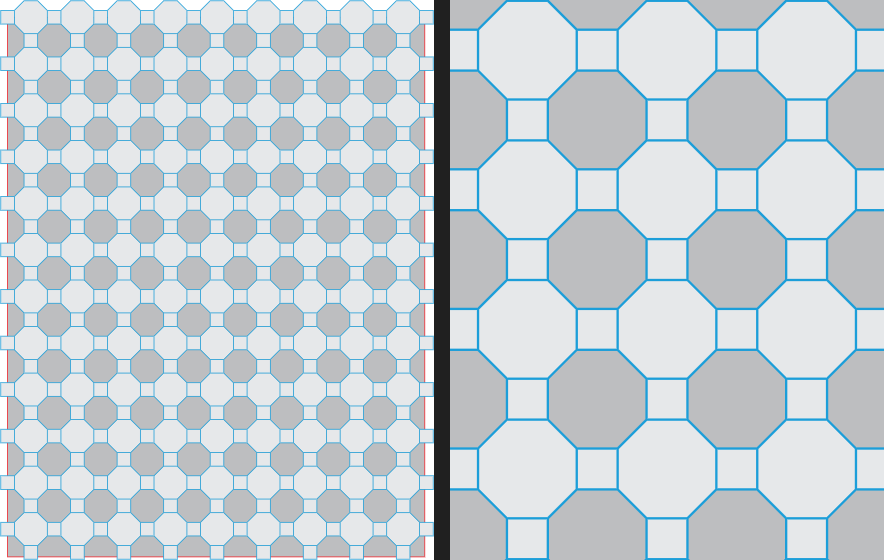
Left: the whole. Right: its middle third, enlarged.
This pattern is drawn by a Shadertoy shader. Its source:

```glsl
// Octagon and square lattice, outlined in blue, laid over a grey red-edged panel.

// All lengths are in units of the lattice pitch, measured from the canvas centre.
const float PITCH       = 0.0831;             // share of the canvas height
const float LINE_WIDTH  = 0.0167;
const float APOTHEM     = 0.35355;            // regular octagon, centre to side
const float SQUARE_HALF = 0.5 - APOTHEM;      // squares fill the gaps between octagons
const float SIDE_COLS   = 4.0;                // octagon columns on each side of the middle
const float ROWS        = 12.0;
const float TOP_ROW     = 6.0 - APOTHEM;      // centre height of the top row
const vec2  PANEL_MIN   = vec2(-4.5, -5.95);
const vec2  PANEL_MAX   = vec2(4.465, TOP_ROW);

const vec3 PAPER = vec3(1.0);
const vec3 PANEL = vec3(0.742, 0.747, 0.752);
const vec3 TILE  = vec3(0.902, 0.909, 0.917);
const vec3 BLUE  = vec3(0.11, 0.62, 0.85);
const vec3 RED   = vec3(0.93, 0.11, 0.14);

float squareDistance(vec2 p, float halfSide) {
    p = abs(p);
    return max(p.x, p.y) - halfSide;
}

float octagonDistance(vec2 p) {
    p = abs(p);
    return max(max(p.x, p.y), (p.x + p.y) * 0.70711) - APOTHEM;
}

float rectDistance(vec2 p, vec2 lower, vec2 upper) {
    vec2 d = max(lower - p, p - upper);
    return max(d.x, d.y);
}

// Offset from the nearest lattice point within the given index range
vec2 repeatWithin(vec2 p, vec2 first, vec2 last) {
    return p - clamp(floor(p + 0.5), first, last);
}

float fillCoverage(float d, float pixel) {
    return clamp(0.5 - d / pixel, 0.0, 1.0);
}

// Share of a pixel covered by a stroke, exact even for hairlines
float strokeCoverage(float d, float pixel) {
    float halfLine = 0.5 * LINE_WIDTH;
    float overlap = min(d + 0.5 * pixel, halfLine) - max(d - 0.5 * pixel, -halfLine);
    return clamp(overlap / pixel, 0.0, 1.0);
}

void mainImage(out vec4 fragColor, in vec2 fragCoord) {
    float pixel = 1.0 / (PITCH * iResolution.y);
    vec2 p = (fragCoord - 0.5 * iResolution.xy) * pixel;

    // Grey panel with its red edge
    float panel = rectDistance(p, PANEL_MIN, PANEL_MAX);
    vec3 color = mix(PAPER, PANEL, fillCoverage(panel, pixel));
    color = mix(color, RED, strokeCoverage(panel, pixel));

    // Octagons, with squares beside and below each one
    vec2 grid = p - vec2(0.0, TOP_ROW);
    vec2 first = vec2(-SIDE_COLS, 1.0 - ROWS);
    vec2 last = vec2(SIDE_COLS, 0.0);
    float octagon = octagonDistance(repeatWithin(grid, first, last));
    vec2 besideCell = repeatWithin(grid - vec2(0.5, 0.0), first - vec2(1.0, 0.0), last);
    vec2 belowCell = repeatWithin(grid + vec2(0.0, 0.5), first, last);
    float beside = squareDistance(besideCell, SQUARE_HALF);
    float below = squareDistance(belowCell, SQUARE_HALF);

    // Light tiles, then their shared outlines
    float tiles = min(octagon, min(beside, below));
    float outline = min(abs(octagon), min(abs(beside), abs(below)));
    color = mix(color, TILE, fillCoverage(tiles, pixel));
    color = mix(color, BLUE, strokeCoverage(outline, pixel));

    fragColor = vec4(color, 1.0);
}
```
